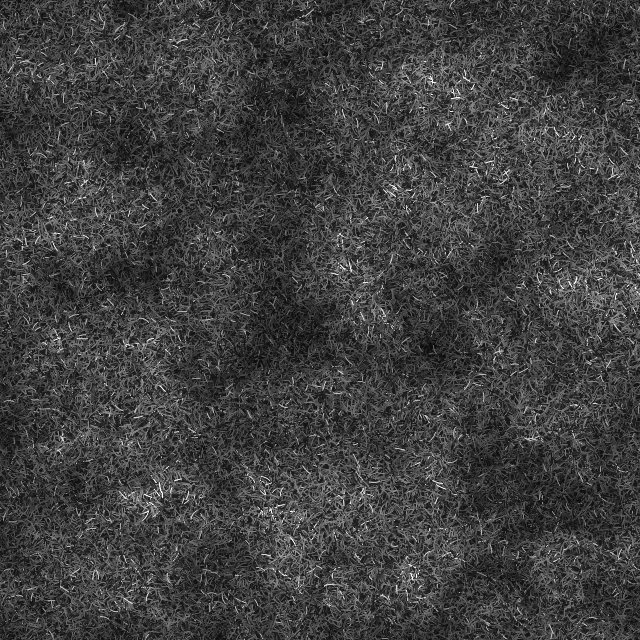
This texture is drawn by a WebGL 1 fragment shader. Its source:

```glsl
precision highp float;
// Dark grey felt: a dense mat of short, fine, slightly bent fibres.
// Layers of rotated cell grids each hold one random fibre per cell, painted
// back to front over a dark ground; soft noise makes lighter and darker tufts.

#define CELLS 100.0          // grid cells across the canvas
#define LAYERS 7             // fibre layers, back to front
#define HALF_WIDTH 0.0008    // fibre half width, in canvas units
#define MIN_REACH 0.32       // shortest fibre half length, in cells
#define MAX_REACH 0.85       // longest fibre half length, in cells
#define BEND 0.35            // strongest fibre curvature
#define GROUND 0.09          // grey of the gaps
#define DARK_FIBRE 0.09      // darkest fibre grey
#define LIGHT_FIBRE 0.50     // lightest common fibre grey
#define GLINT 0.25           // extra grey on rare bright fibres
#define TUFT_CONTRAST 1.4    // strength of the cloudy patches

uniform vec2 u_resolution;

float hash(vec2 p) {
    return fract(sin(dot(p, vec2(127.1, 311.7))) * 43758.5453);
}

vec3 hash3(vec2 p) {
    vec3 q = vec3(dot(p, vec2(127.1, 311.7)),
                  dot(p, vec2(269.5, 183.3)),
                  dot(p, vec2(419.2, 371.9)));
    return fract(sin(q) * 43758.5453);
}

float valueNoise(vec2 p) {
    vec2 i = floor(p);
    vec2 f = fract(p);
    f = f * f * (3.0 - 2.0 * f);
    float low = mix(hash(i), hash(i + vec2(1.0, 0.0)), f.x);
    float high = mix(hash(i + vec2(0.0, 1.0)), hash(i + vec2(1.0, 1.0)), f.x);
    return mix(low, high, f.y);
}

mat2 rotation(float angle) {
    float c = cos(angle);
    float s = sin(angle);
    return mat2(c, -s, s, c);
}

// Cloudy brightness factor, averaging one
float tufts(vec2 p) {
    float cloud = 0.5 * valueNoise(p * 9.0)
                + 0.3 * valueNoise(rotation(0.6) * p * 21.0 + 17.0)
                + 0.2 * valueNoise(rotation(1.3) * p * 46.0 + 43.0);
    return 1.0 + TUFT_CONTRAST * (cloud - 0.5);
}

// Distance to a bent fibre centred at the origin, in cells
float fibreDistance(vec2 q, float reach, float bend) {
    q.y -= bend * (q.x * q.x - 0.3 * reach * reach);
    q.x = max(abs(q.x) - reach, 0.0);
    return length(q);
}

// Paints one layer of fibres over the given grey
float paintLayer(float grey, vec2 p, float layer, float soft) {
    vec2 g = rotation(layer * 1.17) * p * CELLS + layer * 13.7;
    vec2 home = floor(g);
    for (int y = -1; y <= 1; y++) {
        for (int x = -1; x <= 1; x++) {
            vec2 cell = home + vec2(float(x), float(y));
            vec3 place = hash3(cell + layer * 7.31);
            vec3 look = hash3(cell + layer * 3.77 + 91.3);
            vec2 q = rotation(place.z * 6.2832) * (g - cell - place.xy);
            float reach = mix(MIN_REACH, MAX_REACH, look.x);
            float d = fibreDistance(q, reach, BEND * (2.0 * look.y - 1.0)) / CELLS;
            float cover = 1.0 - smoothstep(HALF_WIDTH - soft, HALF_WIDTH + soft, d);
            float tone = mix(DARK_FIBRE, LIGHT_FIBRE, look.z)
                       + GLINT * step(0.95, look.z);
            grey = mix(grey, tone, cover);
        }
    }
    return grey;
}

void main() {
    vec2 p = gl_FragCoord.xy / u_resolution.y;
    float soft = 0.5 / u_resolution.y;
    float grey = GROUND;
    for (int i = 0; i < LAYERS; i++) {
        grey = paintLayer(grey, p, float(i), soft);
    }
    gl_FragColor = vec4(vec3(grey * tufts(p)), 1.0);
}
```
